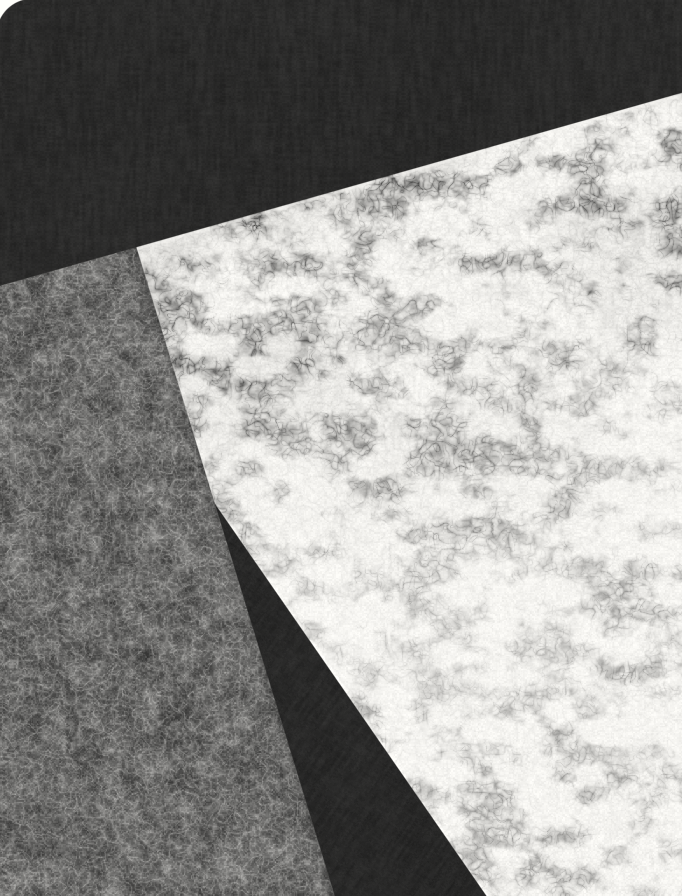
Write a Shadertoy shader that draws this background.

```glsl
float hash(vec2 p) {
    return fract(sin(dot(p, vec2(127.1, 311.7))) * 43758.5453);
}

float noise(vec2 p) {
    vec2 i = floor(p), f = fract(p);
    f = f * f * (3.0 - 2.0 * f);
    return mix(mix(hash(i), hash(i + vec2(1, 0)), f.x),
               mix(hash(i + vec2(0, 1)), hash(i + vec2(1, 1)), f.x), f.y);
}

float fbm(vec2 p) {
    float sum = 0.0, weight = 0.5;
    for (int i = 0; i < 4; i++) {
        sum += weight * noise(p);
        p = mat2(1.6, 1.2, -1.2, 1.6) * p + 7.3;
        weight *= 0.5;
    }
    return sum / 0.9375;
}

// Thin curly strands along the mid level of warped noise
float fibres(vec2 p) {
    p += 1.6 * vec2(noise(p * 0.6 + 3.1), noise(p * 0.6 + 17.4));
    float ridge = 1.0 - abs(2.0 * noise(p) - 1.0);
    return ridge * ridge * ridge;
}

// Signed distance to the line through a and b, positive on its left
float side(vec2 p, vec2 a, vec2 b) {
    vec2 d = normalize(b - a);
    return d.x * (p.y - a.y) - d.y * (p.x - a.x);
}

float cover(float d) {
    float edge = 0.8 / iResolution.y;
    return smoothstep(-edge, edge, d);
}

float paleFelt(vec2 p, float depth) {
    float top = smoothstep(0.5, 0.0, depth);
    float clumps = smoothstep(0.38, 0.72, fbm(p * vec2(32, 44)));
    float strands = 0.6 * fibres(p * 125.0) + 0.4 * fibres(p * 210.0 + 40.0);
    float patches = smoothstep(0.35, 0.7, fbm(p * vec2(7, 12) + 5.0));
    float ink = clumps * (0.3 + strands) + 0.22 * strands;
    float tone = 0.975 - ink * (0.17 + 0.19 * top + 0.08 * patches);
    tone -= 0.055 * top * patches;
    return tone + 0.045 * (hash(floor(p * 512.0)) - 0.5);
}

float greyFelt(vec2 p) {
    float strands = 0.55 * fibres(p * 135.0 + 9.0) + 0.45 * fibres(p * 220.0 + 60.0);
    float clumps = fbm(p * vec2(48, 40) + 20.0);
    float tone = 0.34 + 0.24 * (clumps - 0.5) + 0.24 * strands;
    return tone + 0.12 * (hash(floor(p * 512.0) + 5.0) - 0.5);
}

// Dark cloth with a fine grain stretched along y
float darkCloth(vec2 p) {
    float weave = noise(p * vec2(300, 55)) + 0.6 * noise(p * vec2(90, 260));
    return 0.165 + 0.035 * (weave - 0.8) + 0.025 * (fbm(p * 8.0) - 0.5)
         + 0.025 * (hash(floor(p * 512.0) + 9.0) - 0.5);
}

void mainImage(out vec4 fragColor, in vec2 fragCoord) {
    vec2 p = fragCoord / iResolution.y;

    // Edges of the sheets
    float upper = side(p, vec2(0.0, 0.681), vec2(0.763, 0.897));
    float grey = -side(p, vec2(0.3737, 0.0), vec2(0.1523, 0.724));
    float wedge = side(p, vec2(0.2383, 0.44), vec2(0.543, 0.0));
    grey = -grey;

    // Pale sheet, dark gap, grey sheet
    float tone = paleFelt(p, -upper);
    tone += 0.05 * smoothstep(0.004, 0.0, abs(wedge));
    float gapGrain = darkCloth(mat2(0.82, 0.57, -0.57, 0.82) * p) - 0.01;
    tone = mix(tone, gapGrain, cover(-wedge));
    float greyTone = greyFelt(p) * (1.0 - 0.15 * smoothstep(0.012, 0.0, grey));
    tone = mix(tone, greyTone, cover(grey));

    // Dark upper sheet with a thin lit rim
    float rim = smoothstep(0.003, 0.0, abs(upper + 0.002)) * cover(-grey);
    tone = mix(tone, 0.96, 0.5 * rim);
    tone = mix(tone, darkCloth(p), cover(upper));

    // Rounded corner
    vec2 corner = max(vec2(0.0365 - p.x, p.y - 0.961), 0.0);
    tone = mix(tone, 1.0, cover(length(corner) - 0.0405));

    vec3 color = tone * vec3(1.004, 1.0, 0.985);
    fragColor = vec4(clamp(color, 0.0, 1.0), 1.0);
}
```
